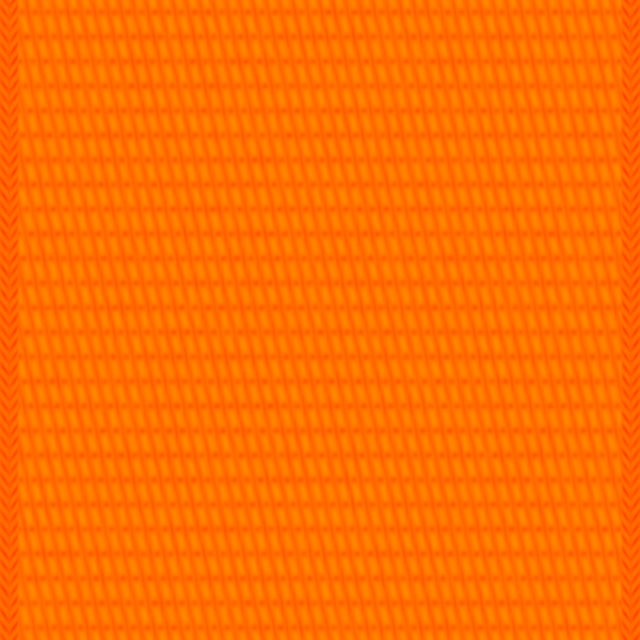
This texture is drawn by a WebGL 1 fragment shader. Its source:

```glsl
precision highp float;
// Orange woven webbing: slanted twill strands with dark stitch dots and chevron selvedges.
uniform vec2 u_resolution;

const float TAU = 6.28319;

float hash(vec2 p) {
  return fract(sin(dot(p, vec2(27.17, 91.73))) * 4375.85);
}

float noise(vec2 p) {
  vec2 i = floor(p), f = fract(p);
  f = f * f * (3.0 - 2.0 * f);
  return mix(mix(hash(i), hash(i + vec2(1.0, 0.0)), f.x),
             mix(hash(i + vec2(0.0, 1.0)), hash(i + 1.0), f.x), f.y);
}

// Soft elliptical spot with the given radii
float spot(vec2 p, vec2 radii) {
  p /= radii;
  return exp(-dot(p, p));
}

// Green level of the woven body: 48 strands across, 26 rows down
float weave(vec2 uv) {
  float t = (1.0 - uv.y) * 26.0;
  float row = floor(t);
  float v = fract(t) - 0.5;
  float u = uv.x * 48.0 - 0.417 * (row - 9.0) - 0.375;
  float strand = cos(TAU * (u - 0.417 * v));
  float between = smoothstep(0.05, 0.4, abs(v));

  // Rounded strands, brightest between the rows
  float level = 0.452 + strand * mix(0.02, 0.056, between) + 0.014 * between;

  // Stitch dots on the strands
  float column = floor(u + 0.5);
  float wear = hash(vec2(column, row));
  level -= (0.09 + 0.04 * wear) * spot(vec2(u - column, v), vec2(0.24, 0.13));

  // Tall thin grooves between neighbouring dots
  float gap = floor(u);
  float depth = 0.035 + 0.05 * hash(vec2(gap, row + 40.0));
  level -= depth * spot(vec2(u - gap - 0.5 - 0.25 * v, v), vec2(0.13, 0.36));

  // Fine fibre variation along the strands
  float fibre = noise(vec2((uv.x * 48.0 - 0.417 * t) * 4.0, t * 2.0));
  return level + 0.035 * (fibre - 0.5);
}

// Green level of the edge: a column of V-shaped stitches, 52 down
float selvedge(vec2 uv, float inset) {
  float arm = abs(inset - 0.0145) / 0.0145;
  float s = (1.0 - uv.y) * 52.0 + arm;
  float stitch = floor(s);
  float depth = 0.13 + 0.05 * hash(vec2(stitch, floor(uv.x * 69.0)));
  float level = 0.43 - depth * spot(vec2(arm - 0.55, s - stitch - 0.5), vec2(0.5, 0.24));
  return level - 0.03 * exp(-arm * arm * 40.0)
       + 0.03 * (noise(vec2(uv.x * 200.0, s * 2.0)) - 0.5);
}

void main() {
  vec2 uv = gl_FragCoord.xy / u_resolution;
  float inset = min(uv.x, 1.0 - uv.x);
  float body = smoothstep(0.026, 0.032, inset);
  float green = mix(selvedge(uv, inset), weave(uv), body);
  gl_FragColor = vec4(1.0, green, 0.0, 1.0);
}
```
